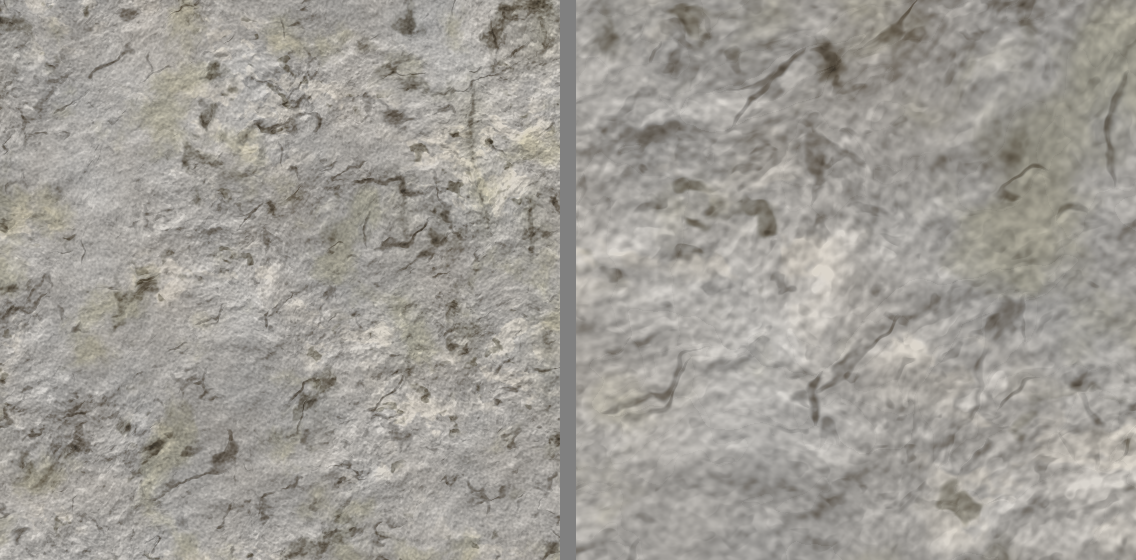
Left: the whole. Right: its middle third, enlarged.
A WebGL 2 fragment shader for this texture:

```glsl
#version 300 es
precision highp float;
// Weathered grey limestone face: a chipped gradient-noise height field lit from
// above, with shadowed hollows, short ragged cracks, upright fissures, pale
// mineral crust and olive staining layered over it as changes of tone and tint.
uniform vec2 u_resolution;
out vec4 fragColor;

const float BASE_TONE = 0.645;
const float PATCH_CONTRAST = 0.095;
const float RELIEF_SCALE = 7.0;
const float RELIEF_CONTRAST = 1.0;
const float CHIP_SHARPNESS = 0.7;
const float GRAIN_CONTRAST = 0.09;
const float FLECK_CONTRAST = 0.075;
const float LIGHT_STEP = 0.0035;
const vec2 LIGHT_DIR = vec2(-0.35, 0.94);
const float BEDDING_ANGLE = 0.42;
const float RAGGEDNESS = 0.007;
const float HOLLOW_DARKNESS = 0.24;
const float CRACK_DARKNESS = 0.22;
const float CRUST_LIGHTNESS = 0.095;
const float FISSURE_START = 0.72;
const float FISSURE_SPACING = 0.125;
const vec3 SHADOW_TINT = vec3(1.0, 0.91, 0.79);
const vec3 STONE_TINT = vec3(1.0, 0.982, 0.955);
const vec3 STAIN_TINT = vec3(0.975, 0.97, 0.905);
const vec3 CRUST_TINT = vec3(1.01, 1.0, 0.98);
const mat2 OCTAVE_TURN = mat2(1.62, 1.22, -1.22, 1.62);

vec2 gradientAt(vec2 cell) {
    uvec2 c = uvec2(ivec2(cell)) * uvec2(1597334673u, 3812015801u);
    uint h = (c.x ^ c.y) * 1597334673u;
    h ^= h >> 15;
    float angle = float(h & 65535u) * 6.28319 / 65536.0;
    return vec2(cos(angle), sin(angle));
}

float gradientNoise(vec2 p) {
    vec2 i = floor(p), f = p - i;
    vec2 u = f * f * f * (f * (f * 6.0 - 15.0) + 10.0);
    vec2 e = vec2(1.0, 0.0);
    float a = dot(gradientAt(i), f);
    float b = dot(gradientAt(i + e.xy), f - e.xy);
    float c = dot(gradientAt(i + e.yx), f - e.yx);
    float d = dot(gradientAt(i + e.xx), f - e.xx);
    return mix(mix(a, b, u.x), mix(c, d, u.x), u.y);
}

// Octave sum; sharpness folds each octave at zero to give faceted chips.
float foldedFbm(vec2 p, int octaves, float sharpness) {
    float sum = 0.0, amplitude = 1.0;
    for (int i = 0; i < octaves; i++) {
        float n = gradientNoise(p);
        sum += amplitude * (n + sharpness * abs(n));
        p = OCTAVE_TURN * p + vec2(17.3, 9.1);
        amplitude *= 0.53;
    }
    return sum;
}

float fbm(vec2 p, int octaves) {
    return foldedFbm(p, octaves, 0.0);
}

vec2 alongBedding(vec2 p) {
    float c = cos(BEDDING_ANGLE), s = sin(BEDDING_ANGLE);
    return mat2(c, -s, s, c) * p;
}

float rockHeight(vec2 p) {
    return foldedFbm(alongBedding(p) * RELIEF_SCALE * vec2(0.9, 1.1), 6, CHIP_SHARPNESS);
}

float hollowMask(vec2 p) {
    return smoothstep(0.30, 0.44, fbm(p * vec2(5.0, 4.2) + 31.7, 5));
}

// Dark gash along the zero contour of a noise field, kept only in short runs.
float crackLine(vec2 p, vec2 scale, float width, float seed) {
    float contour = abs(fbm(p * scale + seed, 3)) / max(scale.x, scale.y);
    float opening = smoothstep(0.16, 0.42, fbm(p * scale * 1.1 + seed * 2.3, 3));
    float pixel = 0.7 / min(u_resolution.x, u_resolution.y);
    return opening * (1.0 - smoothstep(0.2 * width, width * opening + pixel, contour));
}

void main() {
    vec2 p = gl_FragCoord.xy / min(u_resolution.x, u_resolution.y);
    vec2 soft = p + 0.018 * vec2(fbm(p * 5.0 + 3.1, 2), fbm(p * 5.0 + 47.9, 2));
    vec2 q = soft + RAGGEDNESS * vec2(fbm(p * 32.0 + 6.7, 3), fbm(p * 32.0 + 77.1, 3));
    vec2 bed = alongBedding(q);

    // Broad tone and lit relief, rougher toward the right and in patches
    float roughness = smoothstep(-0.3, 0.45, fbm(p * 3.0 + 71.3, 3) + 0.35 * (p.x - 0.45));
    float slope = rockHeight(soft) - rockHeight(soft + LIGHT_DIR * LIGHT_STEP);
    float tone = BASE_TONE + PATCH_CONTRAST * fbm(q * 3.3 + 11.7, 6);
    tone += RELIEF_CONTRAST * mix(0.65, 1.2, roughness) * slope;

    // Grain, with sparse crisp flecks and specks
    tone += GRAIN_CONTRAST * gradientNoise(OCTAVE_TURN * p * 88.0 + 5.3);
    float speckle = fbm(bed * vec2(42.0, 62.0) + 19.4, 3);
    float flecks = smoothstep(0.22, 0.48, speckle) - 1.2 * smoothstep(0.26, 0.5, -speckle);
    tone += FLECK_CONTRAST * mix(0.6, 1.2, roughness) * flecks;

    // Hollows: darkest beneath their upper rim, softening downward
    float hollow = hollowMask(q);
    float rimShade = hollow * (1.0 - 0.75 * hollowMask(q + LIGHT_DIR * 0.03));
    float hollowTexture = 0.7 + 1.1 * fbm(bed * vec2(24.0, 30.0) + 8.2, 4);
    tone -= HOLLOW_DARKNESS * rimShade * clamp(hollowTexture, 0.15, 1.3);

    // Pale crust in curled flakes with small olive pits
    float crustZone = smoothstep(0.04, 0.34, fbm(q * vec2(3.2, 4.6) + 23.9, 4));
    float flakes = smoothstep(-0.02, 0.2, fbm(q * vec2(17.0, 23.0) + 61.2, 4));
    float crust = crustZone * flakes * (1.0 - 0.8 * rimShade);
    float pits = crustZone * smoothstep(0.3, 0.5, fbm(q * vec2(20.0, 30.0) + 90.4, 3));
    tone += CRUST_LIGHTNESS * crust - 0.20 * pits;

    // Short bedding cracks and a few larger gashes
    float cracks = 0.8 * crackLine(bed, vec2(9.0, 17.0), 0.005, 13.6);
    cracks = max(cracks, crackLine(bed, vec2(5.0, 9.0), 0.009, 52.8));
    cracks = max(cracks, 0.7 * crackLine(q, vec2(11.0, 7.0), 0.007, 37.4));
    tone -= CRACK_DARKNESS * cracks;

    // Upright fissures in soft gullies that fade downward
    float gully = 0.0;
    for (int i = 0; i < 3; i++) {
        float id = float(i);
        float x = FISSURE_START + FISSURE_SPACING * id + 0.04 * fbm(vec2(p.y * 3.0, id * 7.3 + 0.4), 4);
        float gap = abs(q.x - x);
        float present = smoothstep(-0.2, 0.25, gradientNoise(vec2(p.y * 4.5, id * 5.7 + 2.6)));
        present *= smoothstep(0.12, 0.5, p.y);
        float broken = smoothstep(-0.15, 0.2, fbm(q * vec2(20.0, 13.0) + id * 3.9, 3));
        gully = max(gully, present * exp(-gap * 38.0));
        tone -= 0.17 * present * broken * (1.0 - smoothstep(0.001, 0.008, gap));
    }
    tone -= 0.055 * gully;

    // Tint: brown shadows, neutral stone, cream crust and olive stains
    tone = clamp(tone, 0.22, 0.85);
    vec3 color = tone * mix(SHADOW_TINT, STONE_TINT, smoothstep(0.28, 0.58, tone));
    float stain = smoothstep(0.12, 0.6, fbm(q * 6.5 + 83.5, 6));
    stain = clamp(stain + 0.7 * gully + 0.6 * pits + 0.4 * rimShade, 0.0, 1.0);
    color *= mix(vec3(1.0), CRUST_TINT, crust) * mix(vec3(1.0), STAIN_TINT, stain);
    color += vec3(0.009, 0.0, -0.011) * fbm(p * 6.0 + 29.8, 3);
    fragColor = vec4(color, 1.0);
}
```
